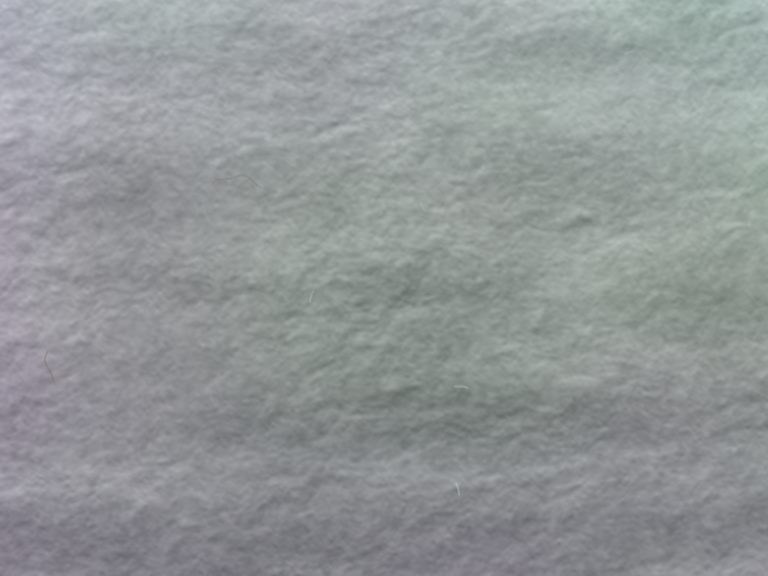
Give the GLSL for this texture, as a Shadertoy shader.

```glsl
// Soft felted paper pulp under uneven light: faint level bands, short creases, loose fibres.
// A height field of layered noise and squat cells is lit from above, then tinted
// by a gradient from lilac at the left through grey green to mint at the upper right.

#define BAND_PERIOD 0.215
#define BAND_DEPTH 0.021
#define PATCH_DEPTH 0.066
#define RELIEF_DEPTH 0.152
#define LIGHT_STEP vec2(-0.003, 0.0068)
#define FIBRE_DEPTH 0.066
#define HAIR_CELL 0.21
#define HAIR_SHARE 0.30
#define LOW_TINT vec3(0.526, 0.526, 0.551)
#define MID_TINT vec3(0.560, 0.592, 0.569)
#define TOP_TINT vec3(0.632, 0.662, 0.662)

const float TAU = 6.2831853;

vec2 hash2(vec2 p) {
    vec3 q = fract(p.xyx * vec3(0.1031, 0.1030, 0.0973));
    q += dot(q, q.yzx + 33.33);
    return fract((q.xx + q.yz) * q.zy);
}

float valueNoise(vec2 p) {
    vec2 i = floor(p), f = fract(p);
    f = f * f * (3.0 - 2.0 * f);
    float low = mix(hash2(i).x, hash2(i + vec2(1, 0)).x, f.x);
    float high = mix(hash2(i + vec2(0, 1)).x, hash2(i + vec2(1, 1)).x, f.x);
    return mix(low, high, f.y);
}

// Distance to the nearest scattered point.
float cellNoise(vec2 p) {
    vec2 i = floor(p), f = fract(p);
    float nearest = 2.0;
    for (int y = -1; y <= 1; y++)
    for (int x = -1; x <= 1; x++) {
        vec2 o = vec2(x, y);
        vec2 d = o + hash2(i + o) - f;
        nearest = min(nearest, dot(d, d));
    }
    return sqrt(nearest);
}

mat2 turn(float a) {
    return mat2(cos(a), sin(a), -sin(a), cos(a));
}

// Height of the crumpled sheet, a little wider than tall along a slight slant.
float sheetHeight(vec2 p) {
    p.y += 0.012 * sin(4.0 * p.x + 5.0 * p.y) - 0.10 * p.x;
    p += 0.018 * (vec2(valueNoise(p * 19.0), valueNoise(p * 21.0 + 40.0)) - 0.5);
    float h = -0.40 * cellNoise(p * vec2(19.0, 33.0));
    vec2 q = p * vec2(16.0, 28.0);
    float amp = 0.8;
    for (int k = 0; k < 4; k++) {
        h += amp * valueNoise(q);
        q = turn(0.5) * q * 1.85 + 7.3;
        amp *= 0.58;
    }
    return h;
}

// Fine matted fibres: short streaks crossing at several angles.
float fibreGrain(vec2 p) {
    float sum = 0.0;
    for (int k = 0; k < 4; k++) {
        float a = 0.6 * float(k) - 0.9;
        vec2 q = turn(a) * (p + 0.003 * sin(p.yx * 60.0 + float(k)));
        sum += valueNoise(q * vec2(66.0, 160.0) + 19.0 * float(k)) - 0.5;
    }
    return 0.5 * sum;
}

// Sparse curved hairs; x gives brown cover, y gives pale cover.
vec2 looseHairs(vec2 p, float pixel) {
    vec2 cover = vec2(0.0);
    vec2 cell = floor(p / HAIR_CELL);
    for (int y = -1; y <= 1; y++)
    for (int x = -1; x <= 1; x++) {
        vec2 id = cell + vec2(x, y);
        vec2 place = hash2(id + 41.0), kind = hash2(id + 87.0);
        vec2 q = turn(kind.x * TAU) * (p - (id + place) * HAIR_CELL);
        float pale = step(0.4 * HAIR_SHARE, kind.y);
        float halfLength = mix(0.026, 0.007, pale) * (0.6 + place.x);
        q.y += 9.0 * q.x * q.x - 0.003 * sin(q.x * 120.0);
        float d = length(vec2(max(abs(q.x) - halfLength, 0.0), q.y));
        float line = 1.0 - smoothstep(0.0005, 0.0016 + pixel, d);
        line *= step(kind.y, HAIR_SHARE) * (0.4 + 0.6 * place.y);
        cover = max(cover, line * vec2(1.0 - pale, pale));
    }
    return cover;
}

// Broad light and hue across the sheet.
vec3 sheetTint(vec2 uv) {
    vec3 tint = mix(LOW_TINT, MID_TINT, smoothstep(0.04, 0.50, uv.y));
    tint = mix(tint, TOP_TINT, smoothstep(0.50, 1.02, uv.y));
    float left = exp(-6.0 * uv.x) * smoothstep(-0.15, 0.45, uv.y);
    float right = smoothstep(0.6, 1.05, uv.x) * smoothstep(0.0, 1.0, uv.y);
    tint += left * mix(vec3(0.062, 0.000, 0.074), vec3(0.010, 0.000, 0.034), uv.y * uv.y);
    return tint + right * mix(vec3(0.045, 0.040, 0.018), vec3(0.015, 0.060, 0.038), uv.y);
}

void mainImage(out vec4 fragColor, in vec2 fragCoord) {
    vec2 uv = fragCoord / iResolution.xy;
    vec2 p = fragCoord / iResolution.y;

    // Level bands, cloudy patches and smaller dents
    float sway = 0.05 * (valueNoise(p * vec2(3.0, 4.0)) - 0.5);
    float light = BAND_DEPTH * cos(TAU * (p.y + sway - 0.165) / BAND_PERIOD);
    light += PATCH_DEPTH * (valueNoise(p * vec2(4.0, 11.0) + 5.0) - 0.5);
    light += 0.65 * PATCH_DEPTH * (valueNoise(p * vec2(9.0, 23.0) + 77.0) - 0.5);

    // Creases lit from above, stronger in some places
    float slope = sheetHeight(p) - sheetHeight(p + LIGHT_STEP);
    light += RELIEF_DEPTH * slope * mix(0.6, 1.3, valueNoise(p * vec2(3.0, 6.0) + 31.0));
    light += FIBRE_DEPTH * fibreGrain(p);

    // Colour with mottled hue and hairs
    float hue = valueNoise(p * vec2(3.5, 6.0) + 63.0) - 0.5;
    vec3 color = sheetTint(uv) + light + hue * vec3(-0.014, 0.012, -0.016);
    vec2 hairs = looseHairs(p, 1.0 / iResolution.y);
    color = mix(color, vec3(0.47, 0.44, 0.40), 0.45 * hairs.x);
    color = mix(color, vec3(0.76, 0.80, 0.78), 0.45 * hairs.y);
    fragColor = vec4(color, 1.0);
}
```
